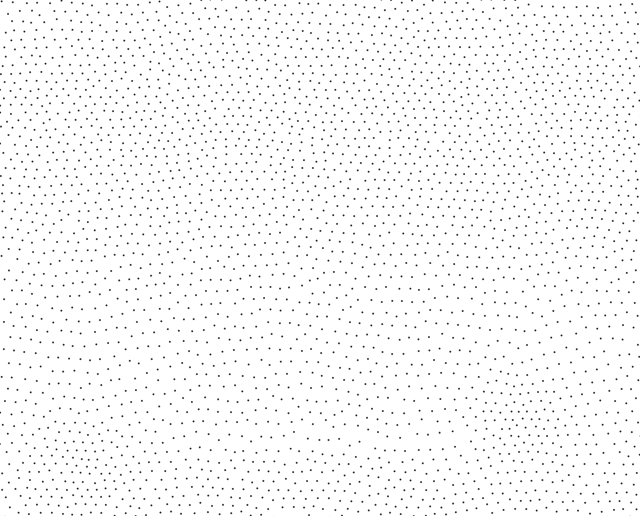
Write a Shadertoy shader that draws this pattern.

```glsl
// Draws fine dark stipple dots, evenly scattered on white with drifting density.

vec2 hash2(vec2 p) {
    return fract(sin(vec2(dot(p, vec2(127.1, 311.7)), dot(p, vec2(269.5, 183.3)))) * 43758.5453);
}

// Jittered point of a staggered grid cell
vec2 jitteredPoint(vec2 cell) {
    float stagger = 0.5 * mod(cell.y, 2.0);
    return cell + vec2(0.5 + stagger, 0.5) + 0.62 * (hash2(cell) - 0.5);
}

// Push the point away from close neighbours for an even scatter
vec2 relaxedPoint(vec2 cell) {
    vec2 point = jitteredPoint(cell);
    vec2 push = vec2(0.0);
    for (int j = -1; j <= 1; j++)
    for (int i = -1; i <= 1; i++) {
        if (i == 0 && j == 0) continue;
        vec2 away = (point - jitteredPoint(cell + vec2(i, j))) * vec2(1.075, 0.93);
        float dist = max(length(away), 0.01);
        push += away / dist * max(0.0, 1.1 - dist);
    }
    return point + 0.36 * push;
}

// Local crowding of the dots around a centre
vec2 pinch(vec2 p, vec2 centre, float amount) {
    vec2 d = p - centre;
    return amount * d * exp(-70.0 * dot(d, d));
}

// Map canvas position to grid space; stretching thins the dots
vec2 gridSpace(vec2 p) {
    vec2 q = p;
    q.y -= 0.033 * sin(7.0 * (p.y - 0.33));
    q += 0.010 * sin(9.0 * p.yx + vec2(1.3, 0.4));
    q += 0.004 * sin(21.0 * p.yx + 6.0 * p + vec2(0.7, 2.9));
    q += pinch(p, vec2(1.01, 0.19), 0.32) + pinch(p, vec2(0.16, 0.10), 0.22);
    // Sparse band near the bottom
    float band = smoothstep(0.25, 0.42, p.x) * smoothstep(1.0, 0.86, p.x);
    q.y -= 0.008 * band * tanh((p.y - 0.15) / 0.016);
    return q * 50.0 * vec2(0.93, 1.075);
}

void mainImage(out vec4 fragColor, in vec2 fragCoord) {
    float pixel = 1.0 / iResolution.y;
    vec2 q = gridSpace(fragCoord * pixel);

    // Undo the local stretch so that the dots stay round
    mat2 toCanvas = inverse(mat2(dFdx(q), dFdy(q))) * pixel;

    // Nearest dot
    float nearest = 1.0;
    for (int j = -1; j <= 1; j++) {
        float row = floor(q.y) + float(j);
        float column = floor(q.x - 0.5 * mod(row, 2.0));
        for (int i = -1; i <= 1; i++) {
            vec2 point = relaxedPoint(vec2(column + float(i), row));
            nearest = min(nearest, length(toCanvas * (point - q)));
        }
    }

    // Soft-edged ink on paper
    float radius = 0.00165;
    float softness = 0.8 * pixel;
    float ink = 1.0 - smoothstep(radius - softness, radius + softness, nearest);
    fragColor = vec4(mix(vec3(1.0), vec3(0.08), ink), 1.0);
}
```
